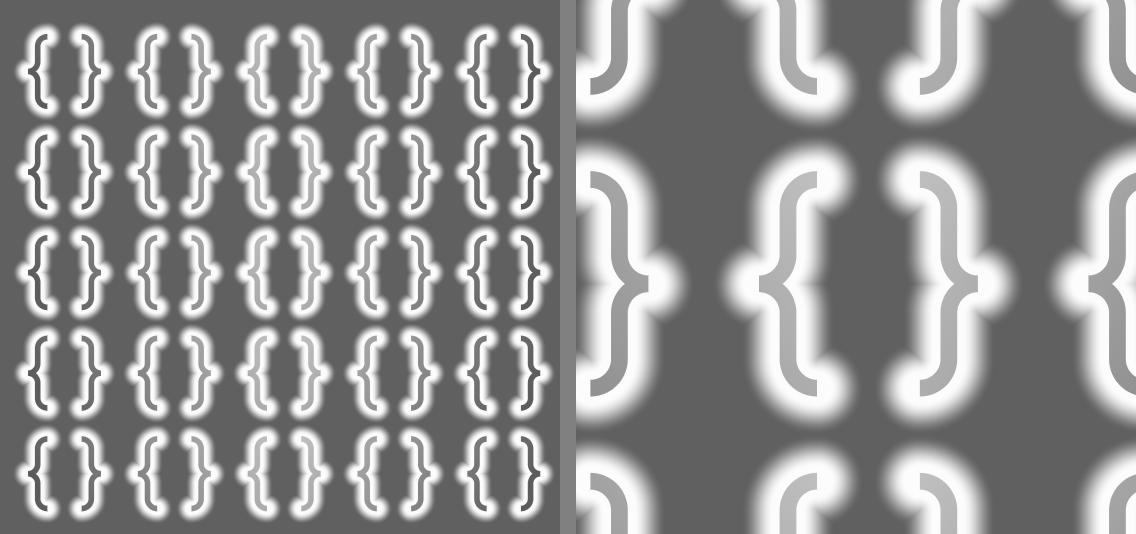
Left, the full canvas; right, a detail of the centre.
This pattern is drawn by a WebGL 1 fragment shader. Its source:

```glsl
precision highp float;
uniform vec2 u_resolution;

// Lengths are fractions of the canvas width, or of a brace's half height
#define FIRST_CENTER vec2(0.1152, 0.1276)
#define PERIOD vec2(0.1961, 0.1796)
#define LAST_CELL 4.0
#define HALF_HEIGHT 0.0664
#define INNER_X 0.461
#define CURL 0.26
#define SHOULDER_Y 0.675
#define HALF_STROKE 0.075
#define GLOW_START 0.13
#define GLOW_END 0.42
#define BACKGROUND 0.376
#define GLOW_GRAY 0.99

// Distance to the quarter circle lying in the positive quadrant
float quarterArc(vec2 p, float radius) {
  if (p.x > 0.0 && p.y > 0.0) return abs(length(p) - radius);
  return min(length(p - vec2(radius, 0.0)), length(p - vec2(0.0, radius)));
}

// Distance to the center line of a brace, folded onto one quadrant
float braceLine(vec2 p) {
  float stemX = INNER_X + CURL;
  float shoulder = quarterArc(p - vec2(INNER_X, SHOULDER_Y), CURL);
  float beak = quarterArc(vec2(stemX + CURL, CURL) - p, CURL);
  float stem = length(p - vec2(stemX, clamp(p.y, CURL, SHOULDER_Y)));
  return min(stem, min(shoulder, beak));
}

void main() {
  // Canvas position with y pointing down from the top edge
  vec2 uv = vec2(gl_FragCoord.x, u_resolution.y - gl_FragCoord.y) / u_resolution.x;
  vec2 cell = clamp(floor((uv - FIRST_CENTER) / PERIOD + 0.5), 0.0, LAST_CELL);
  vec2 local = (uv - FIRST_CENTER - cell * PERIOD) / HALF_HEIGHT;
  vec2 folded = abs(local);
  float pixel = 1.0 / (u_resolution.x * HALF_HEIGHT);

  // Soft halo
  float line = braceLine(folded);
  float glow = 1.0 - smoothstep(GLOW_START, GLOW_END, line);
  float gray = mix(BACKGROUND, GLOW_GRAY, glow);

  // Stroke with flat ends, lightest at the middle column and the top of each row
  float tipX = INNER_X + 2.0 * CURL;
  float cut = max(INNER_X - folded.x, folded.x - tipX);
  float stroke = max(line - HALF_STROKE, cut);
  float middleX = FIRST_CENTER.x + 0.5 * LAST_CELL * PERIOD.x;
  float ink = 0.74 - 0.84 * abs(uv.x - middleX) - 0.035 * local.y;
  float coverage = clamp(0.5 - stroke / pixel, 0.0, 1.0);
  gray = mix(gray, max(ink, 0.36), coverage);

  gl_FragColor = vec4(vec3(gray), 1.0);
}
```
